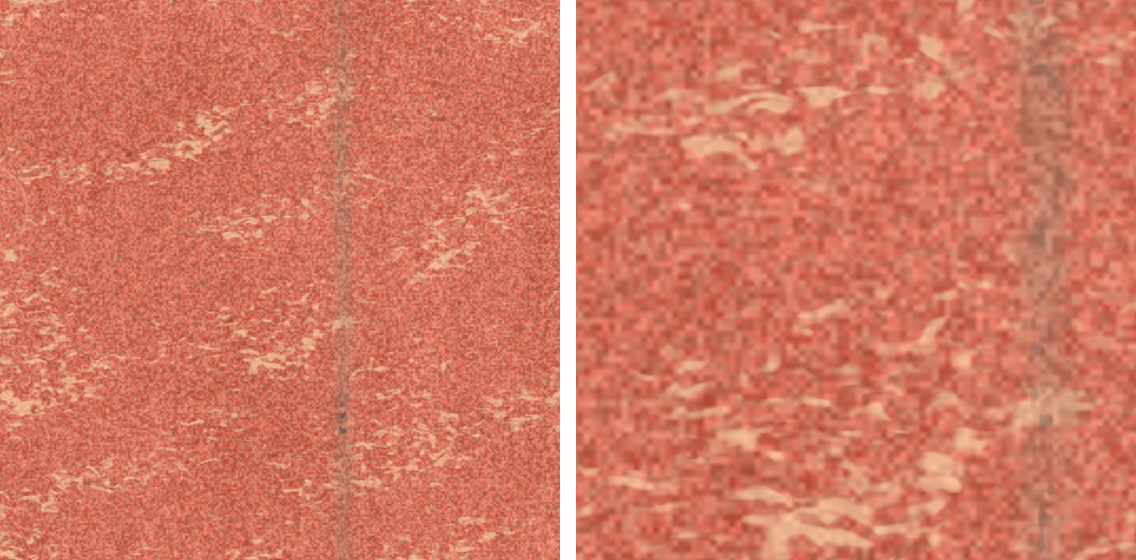
Left, the full canvas; right, a detail of the centre.
A WebGL 2 fragment shader for this texture:

```glsl
#version 300 es
precision highp float;
// Worn red paper: fine mottled grain, pale fibre flecks gathered in slanting
// drifts, and a soft grey vertical crease. Built from layered value noise
// on an integer hash, with a few distance-based blemishes on top.

uniform vec2 u_resolution;
out vec4 fragColor;

float hash(ivec2 cell) {
    uvec2 q = uvec2(cell) * uvec2(1597u, 3571u);
    uint h = (q.x ^ (q.y >> 3)) * 74797u + q.y * 31337u;
    h = (h ^ (h >> 15)) * 73939u;
    h = (h ^ (h >> 13)) * 91193u;
    h ^= h >> 16;
    return float(h & 65535u) / 65535.0;
}

float noise(vec2 p) {
    ivec2 i = ivec2(floor(p));
    vec2 f = fract(p);
    f = f * f * (3.0 - 2.0 * f);
    float low = mix(hash(i), hash(i + ivec2(1, 0)), f.x);
    float high = mix(hash(i + ivec2(0, 1)), hash(i + ivec2(1, 1)), f.x);
    return mix(low, high, f.y);
}

float fbm(vec2 p) {
    float sum = 0.0, weight = 0.5;
    for (int octave = 0; octave < 4; octave++) {
        sum += weight * noise(p);
        p = mat2(1.6, 1.2, -1.2, 1.6) * p + 17.3;
        weight *= 0.5;
    }
    return sum / 0.9375;
}

// Pale fibres: short, mostly level strokes, denser inside slanting drifts.
float fibreFlecks(vec2 p) {
    vec2 slanted = mat2(0.94, -0.34, 0.34, 0.94) * p;
    float drift = fbm(slanted * vec2(5.0, 12.0) + 41.0);
    vec2 bent = p + 0.012 * (vec2(noise(p * 45.0), noise(p * 45.0 + 80.0)) - 0.5);
    float strokes = 0.65 * noise(bent * vec2(62.0, 135.0) + 9.0)
                  + 0.35 * noise(bent * vec2(130.0, 230.0) + 63.0);
    return smoothstep(0.62, 1.0, strokes + 1.1 * (drift - 0.5));
}

void main() {
    vec2 p = gl_FragCoord.xy / u_resolution.y;

    // Base red with broad shading and faint vertical streaks
    vec3 color = vec3(0.815, 0.440, 0.356);
    color += 0.07 * (fbm(p * 5.0 + 3.0) - 0.5);
    color += 0.03 * (noise(vec2(p.x * 28.0, p.y * 3.0)) - 0.5);

    // Fine grain in lightness, then in hue from red to greyed brown
    float grain = 0.65 * noise(p * 265.0) + 0.35 * noise(p * 150.0 + 31.0) - 0.5;
    color += grain * vec3(0.29, 0.30, 0.29);
    float tint = noise(p * 190.0 + 120.0) - 0.5;
    color += tint * vec3(-0.07, 0.06, 0.05);

    // Pale flecks
    float fleck = fibreFlecks(p);
    color = mix(color, vec3(0.94, 0.74, 0.59) + 0.12 * grain, 0.85 * fleck);

    // Grey crease with a ragged outline and dark pits
    float offset = p.x - 0.612 - 0.008 * (noise(vec2(3.0, p.y * 14.0)) - 0.5);
    float crease = exp(-pow(offset / 0.015, 2.0));
    float wear = 0.3 + 0.6 * noise(p * vec2(70.0, 40.0) + 7.0);
    color = mix(color, vec3(0.72, 0.50, 0.41) + 0.22 * grain, crease * wear);
    float pits = smoothstep(0.58, 0.9, noise(p * vec2(190.0, 120.0) + 55.0));
    color = mix(color, vec3(0.51, 0.35, 0.31), 0.5 * crease * pits);

    // Worn dark dashes low on the crease
    float span = smoothstep(0.20, 0.23, p.y) * (1.0 - smoothstep(0.26, 0.34, p.y));
    float dashes = smoothstep(0.45, 0.75, noise(p * vec2(120.0, 105.0) + 22.0));
    float core = exp(-pow(offset / 0.007, 2.0));
    color = mix(color, vec3(0.40, 0.29, 0.28), 0.75 * span * dashes * core);

    // One dark speck and one curved stray fibre
    float speck = length((p - vec2(0.232, 0.724)) * vec2(0.7, 1.0));
    color = mix(color, vec3(0.45, 0.25, 0.23), 0.7 * (1.0 - smoothstep(0.001, 0.006, speck)));
    vec2 arm = p - vec2(-0.035, 0.625);
    float arc = 1.0 - smoothstep(0.001, 0.004, abs(length(arm) - 0.083));
    arc *= smoothstep(0.02, 0.05, arm.x) * smoothstep(-0.075, -0.04, arm.y);
    color = mix(color, vec3(0.92, 0.61, 0.50), 0.6 * arc);

    fragColor = vec4(clamp(color, 0.0, 1.0), 1.0);
}
```
